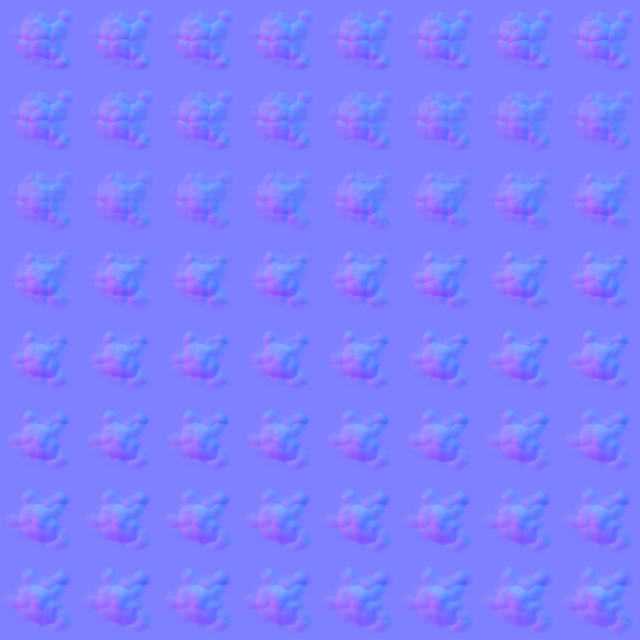
Write a WebGL 2 fragment shader that draws this texture map.

```glsl
#version 300 es
precision highp float;
// Normal-map flipbook of a billowing smoke puff, 8 by 8 frames read from the top left.
// Soft spherical lobes give the large slopes, cellular billows the small ones;
// an old puff fades out while a fresh one swells up through it.

uniform vec2 u_resolution;
out vec4 fragColor;

const float GRID = 8.0;            // frames across and down
const vec3  FLAT_COLOR = vec3(0.495, 0.5, 1.0);
const vec2  CHANNEL_GAIN = vec2(-0.5, 0.5); // red rises to the left, green upward
const vec2  LOBE_TILT = vec2(0.47, 0.34);   // steepest slope of a lobe
const float LOBE_ROUND = 0.35;     // small values steepen the middle of a lobe
const float LOBE_CORE = 0.45;      // where a lobe starts to thin out
const float LOBE_KEEP = 0.35;      // slope of the lobes behind that shows through
const float BILLOW_SCALE = 8.0;    // small billows per frame
const vec2  BILLOW_TILT = vec2(0.38, 0.36);
const float WARP = 0.010;          // wobble of the outlines
const vec2  FADE_OLD = vec2(0.08, 0.70);
const vec2  FADE_NEW = vec2(0.12, 0.46);
const vec2  SWELL_NEW = vec2(0.92, 1.28);

// Lobes from back to front: centre x, centre y, radius, opacity
const int LOBES = 9;
const vec4 OLD_PUFF[LOBES] = vec4[LOBES](
    vec4(-0.29, 0.08, 0.15, 0.40),
    vec4( 0.32, 0.29, 0.13, 0.50),
    vec4( 0.20, 0.14, 0.20, 0.60),
    vec4( 0.15, -0.19, 0.22, 0.65),
    vec4(-0.01, 0.01, 0.38, 0.95),
    vec4(-0.05, 0.22, 0.19, 0.40),
    vec4( 0.07, 0.10, 0.17, 0.30),
    vec4( 0.18, -0.15, 0.11, 0.50),
    vec4( 0.28, -0.28, 0.13, 0.75));
const vec4 NEW_PUFF[LOBES] = vec4[LOBES](
    vec4(-0.24, -0.02, 0.14, 0.35),
    vec4( 0.19, -0.21, 0.15, 0.65),
    vec4(-0.12, 0.24, 0.10, 0.80),
    vec4( 0.21, 0.20, 0.115, 0.85),
    vec4(-0.03, 0.00, 0.30, 0.90),
    vec4( 0.11, 0.11, 0.17, 0.65),
    vec4( 0.04, -0.10, 0.22, 0.50),
    vec4( 0.15, -0.08, 0.09, 0.50),
    vec4( 0.00, 0.01, 0.16, 0.70));

vec2 hash2(vec2 p) {
    p = vec2(dot(p, vec2(127.1, 311.7)), dot(p, vec2(269.5, 183.3)));
    return fract(sin(p) * 43758.5);
}

// Smoothed cellular noise: offset from the nearby feature points
vec2 billowSlope(vec2 p) {
    vec2 cell = floor(p);
    vec2 sum = vec2(0.0);
    float total = 1e-4;
    for (int y = -1; y <= 1; y++) {
        for (int x = -1; x <= 1; x++) {
            vec2 id = cell + vec2(x, y);
            vec2 away = p - id - 0.15 - 0.7 * hash2(id);
            float weight = exp(-7.0 * dot(away, away));
            sum += away * weight;
            total += weight;
        }
    }
    return sum / total;
}

// Layered sines that make the outlines ragged
vec2 wobble(vec2 p, float phase) {
    vec2 w = sin(p.yx * vec2(17.0, 21.0) + vec2(phase, 1.7 - phase));
    w += 0.6 * sin(p.yx * vec2(39.0, 34.0) + p * 23.0 + vec2(2.1, phase));
    return w * WARP;
}

// Lays one puff over the slope found so far
vec2 layPuff(vec2 slope, vec2 p, vec4 lobes[LOBES], float opacity, float phase) {
    vec2 q = p + wobble(p, phase);
    float thin = 1.0;
    for (int i = 0; i < LOBES; i++) {
        vec2 away = (q - lobes[i].xy) / lobes[i].z;
        float reach = length(away);
        float cover = smoothstep(1.0, LOBE_CORE, reach) * lobes[i].w * opacity;
        vec2 lobeSlope = away / (LOBE_ROUND + reach) * LOBE_TILT;
        slope = mix(slope, lobeSlope + slope * LOBE_KEEP, cover);
        thin *= 1.0 - cover;
    }
    vec2 billow = billowSlope(q * BILLOW_SCALE + phase);
    return slope + billow * BILLOW_TILT * (1.0 - thin);
}

void main() {
    vec2 uv = gl_FragCoord.xy / u_resolution * GRID;
    vec2 frame = floor(uv);
    vec2 p = fract(uv) - 0.5;

    // Age of this frame, row by row from the top
    float age = (frame.x + GRID * (GRID - 1.0 - frame.y)) / (GRID * GRID - 1.0);

    float oldOpacity = 1.0 - smoothstep(FADE_OLD.x, FADE_OLD.y, age);
    float newOpacity = smoothstep(FADE_NEW.x, FADE_NEW.y, age);
    float swell = mix(SWELL_NEW.x, SWELL_NEW.y, age);

    vec2 slope = layPuff(vec2(0.0), p, OLD_PUFF, oldOpacity, 3.0 + age);
    slope = layPuff(slope, p / swell, NEW_PUFF, newOpacity, 7.0 + age);

    // Encode the slope as normal-map colour
    vec3 color = FLAT_COLOR + vec3(slope * CHANNEL_GAIN, 0.0);
    fragColor = vec4(clamp(color, 0.0, 1.0), 1.0);
}
```
